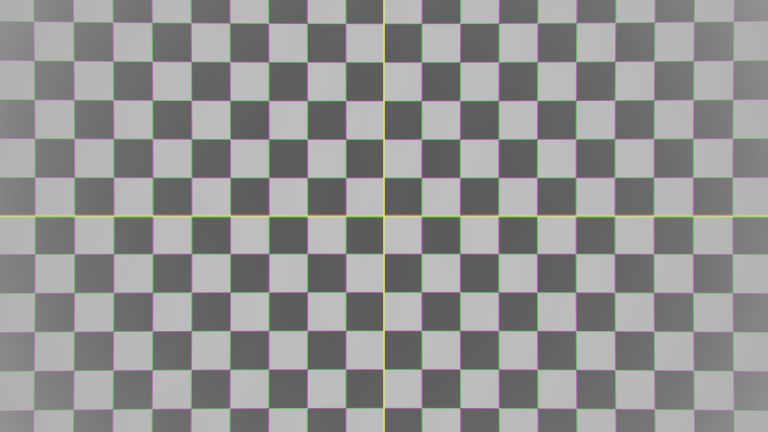
Write a WebGL 1 fragment shader that draws this pattern.

```glsl
precision highp float;
// Hazy grey checkerboard with lens bulge, colour fringes and a yellow centre cross.

uniform vec2 u_resolution;

// Lengths are fractions of the canvas height.
const float CELL = 0.08889;          // 20 cells across, 11.25 down
const float LENS = 0.0165;           // outward stretch towards the rim
const vec2 FRINGE = vec2(0.0024, 0.0018);
const float AXIS_HALF_WIDTH = 0.0022;
const float AXIS_SPLIT = 0.0012;     // red and green offset on the cross
const float DARK = 0.355;
const float LIGHT = 0.745;
const float HAZE = 0.66;
const float HAZE_AMOUNT = 0.70;
const float HAZE_POWER = 2.6;
const float MOTTLE = 0.005;
const vec3 AXIS_COLOR = vec3(0.88, 0.88, 0.30);

// Alternates between +1 and -1 on unit cells, with softened steps.
vec2 squareWave(vec2 x, float soft) {
  vec2 toEdge = 0.5 - abs(fract(x) - 0.5);
  vec2 side = 1.0 - 2.0 * mod(floor(x), 2.0);
  return side * clamp(toEdge / soft, 0.0, 1.0);
}

// 0 in dark cells, 1 in light cells.
float checker(vec2 p, float pixel) {
  vec2 wave = squareWave(p / CELL, 0.5 * pixel / CELL);
  return 0.5 - 0.5 * wave.x * wave.y;
}

// Coverage of a thin line at distance d from its middle.
float lineMask(float d, float pixel) {
  return clamp((AXIS_HALF_WIDTH - abs(d)) / pixel + 0.5, 0.0, 1.0);
}

// Faint layered ripples in the surface.
float mottle(vec2 p) {
  return 0.6 * sin(34.0 * p.x + 2.0 * sin(9.0 * p.y))
       + 0.4 * sin(61.0 * p.x - 23.0 * p.y + sin(17.0 * p.x));
}

void main() {
  float pixel = 1.0 / u_resolution.y;
  vec2 p = (gl_FragCoord.xy - 0.5 * u_resolution) * pixel;
  float radius = length(p);

  // Checkerboard: the green channel sits slightly closer to the centre.
  vec2 q = p * (1.0 - LENS * radius * radius);
  float base = checker(q, pixel);
  float green = checker(q + sign(p) * FRINGE, pixel);
  vec3 color = mix(vec3(DARK), vec3(LIGHT), vec3(base, green, base));
  color += MOTTLE * mottle(p);

  // Haze gathers towards the sides and corners.
  float haze = clamp(HAZE_AMOUNT * pow(radius, HAZE_POWER), 0.0, 1.0);
  color = mix(color, vec3(HAZE), haze);

  // Centre cross, split into red and green where it runs across.
  float vertical = lineMask(p.x, pixel);
  float redLine = max(vertical, lineMask(p.y - AXIS_SPLIT, pixel));
  float greenLine = max(vertical, lineMask(p.y + AXIS_SPLIT, pixel));
  float blueLine = 0.6 * max(vertical, lineMask(p.y, pixel));
  vec3 axis = vec3(redLine, greenLine, blueLine);
  color = mix(color, AXIS_COLOR, axis * 0.9);

  gl_FragColor = vec4(color, 1.0);
}
```
